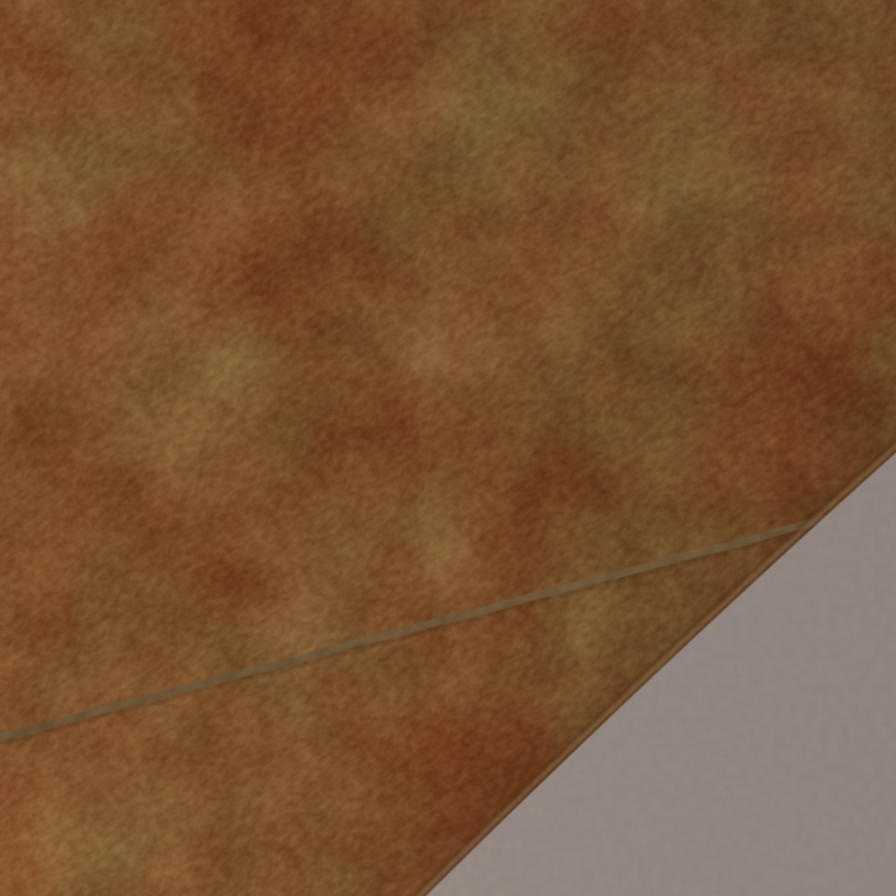
A WebGL 1 fragment shader for this texture:

```glsl
precision highp float;
// Mottled terracotta tile crossed by a thin grout seam, meeting a pale plaster wall.
// Broad stains and layered gradient noise set the clay tone; distance fields
// place the seam and the slightly bowed tile edge with its worn rim.

uniform vec2 u_resolution;

const vec3 CLAY_DARK = vec3(0.385, 0.215, 0.095);
const vec3 CLAY_LIGHT = vec3(0.550, 0.410, 0.245);
const vec3 CLAY_RUST = vec3(0.035, -0.016, -0.004);
const vec3 GROUT = vec3(0.405, 0.330, 0.225);
const vec3 RIM = vec3(0.500, 0.370, 0.250);
const vec3 RIM_SHADOW = vec3(0.300, 0.185, 0.105);
const vec3 PLASTER = vec3(0.570, 0.527, 0.500);
const float BASE_TONE = 0.46;
const float STAIN_STRENGTH = 0.28;
const float MOTTLE_STRENGTH = 0.58;
const float GRAIN_STRENGTH = 0.30;
const float SEAM_START = 0.177;
const float SEAM_SLOPE = 0.264;
const float SEAM_HALF_WIDTH = 0.0042;
const float EDGE_START = 0.475;
const float EDGE_SLOPE = 0.943;
const float EDGE_BOW = 0.085;

vec2 gradientAt(vec2 cell) {
  vec3 h = fract(cell.xyx * vec3(0.1031, 0.1030, 0.0973));
  h += dot(h, h.yzx + 33.33);
  float angle = 6.28318 * fract((h.x + h.y) * h.z);
  return vec2(cos(angle), sin(angle));
}

float gradientNoise(vec2 p) {
  vec2 i = floor(p);
  vec2 f = fract(p);
  vec2 u = f * f * f * (f * (f * 6.0 - 15.0) + 10.0);
  float a = dot(gradientAt(i), f);
  float b = dot(gradientAt(i + vec2(1.0, 0.0)), f - vec2(1.0, 0.0));
  float c = dot(gradientAt(i + vec2(0.0, 1.0)), f - vec2(0.0, 1.0));
  float d = dot(gradientAt(i + 1.0), f - 1.0);
  return mix(mix(a, b, u.x), mix(c, d, u.x), u.y);
}

float fbm(vec2 p) {
  float sum = 0.0;
  float amplitude = 0.5;
  for (int i = 0; i < 5; i++) {
    sum += amplitude * gradientNoise(p);
    p = mat2(1.6, 1.2, -1.2, 1.6) * p + 7.3;
    amplitude *= 0.64;
  }
  return sum;
}

float stain(vec2 p, float x, float y, float radius) {
  vec2 d = (p - vec2(x, y)) / radius;
  return exp(-dot(d, d));
}

// Broad light stains minus broad dark stains
float stains(vec2 p) {
  float light = stain(p, 0.55, 0.87, 0.07) + stain(p, 0.46, 0.61, 0.065)
    + stain(p, 0.61, 0.62, 0.045) + stain(p, 0.79, 0.83, 0.07)
    + stain(p, 0.03, 0.80, 0.06) + stain(p, 0.33, 0.32, 0.06)
    + stain(p, 0.50, 0.41, 0.05) + stain(p, 0.22, 0.57, 0.09)
    + stain(p, 0.13, 0.08, 0.08) + stain(p, 0.66, 0.31, 0.04);
  float dark = stain(p, 0.31, 0.95, 0.09) + stain(p, 0.36, 0.69, 0.075)
    + stain(p, 0.41, 0.52, 0.08) + stain(p, 0.62, 0.46, 0.075)
    + stain(p, 0.91, 0.52, 0.11) + stain(p, 0.25, 0.35, 0.055)
    + stain(p, 0.07, 0.50, 0.06) + stain(p, 0.53, 0.13, 0.10);
  return light - dark;
}

vec3 clay(vec2 p) {
  vec2 warp = 0.025 * vec2(fbm(p * 9.0), fbm(p * 9.0 + 31.0));
  vec2 fibre = mat2(0.8, -0.6, 0.6, 0.8) * p;
  float grain = gradientNoise(fibre * vec2(75.0, 120.0))
    + 0.6 * gradientNoise(fibre * vec2(150.0, 210.0) + 17.0);
  float tone = BASE_TONE + STAIN_STRENGTH * stains(p + 2.0 * warp)
    + MOTTLE_STRENGTH * fbm(p * 11.0 + 4.0) + GRAIN_STRENGTH * grain;
  vec3 color = mix(CLAY_DARK, CLAY_LIGHT, clamp(tone, 0.0, 1.1));
  float rust = gradientNoise(p * 5.0 + 12.0) + 0.7 * gradientNoise(p * 14.0);
  color += CLAY_RUST * (rust + 0.35 - 0.5 * p.x - 0.4 * stains(p));
  return color * (1.055 - 0.075 * p.x - 0.04 * p.y);
}

vec3 plaster(vec2 p) {
  float grain = gradientNoise(p * 80.0) + 0.7 * gradientNoise(p * 170.0 + 9.0);
  float light = 1.015 - 0.07 * (p.x - 0.5) + 0.022 * grain;
  return PLASTER * light;
}

void main() {
  float pixel = 1.0 / min(u_resolution.x, u_resolution.y);
  vec2 p = gl_FragCoord.xy / u_resolution;
  vec3 color = clay(p);

  // Grout seam, with a faint shadow along its lower side
  float wobble = 0.0025 * gradientNoise(vec2(p.x * 14.0, 3.0));
  float seam = (p.y - SEAM_START - SEAM_SLOPE * p.x - wobble) / length(vec2(1.0, SEAM_SLOPE));
  float soft = max(pixel, 0.0018);
  float seamMask = 1.0 - smoothstep(-soft, soft, abs(seam) - SEAM_HALF_WIDTH);
  vec3 grout = GROUT * (1.0 + 0.12 * p.x + 0.18 * gradientNoise(p * 60.0));
  color *= 1.0 - 0.12 * exp(-pow((seam + 0.006) / 0.004, 2.0));
  color = mix(color, grout, 0.85 * seamMask);

  // Bowed tile edge: positive distance lies on the tile
  float along = p.x - EDGE_START;
  float edgeY = along * (EDGE_SLOPE + EDGE_BOW * (1.0 - p.x));
  float edge = (p.y - edgeY) / length(vec2(1.0, EDGE_SLOPE));
  color *= 1.0 - 0.13 * exp(-max(edge, 0.0) / 0.035);
  color = mix(color, RIM_SHADOW, 0.40 * exp(-pow((edge - 0.010) / 0.0025, 2.0)));
  color = mix(color, RIM, 0.65 * exp(-pow((edge - 0.005) / 0.003, 2.0)));
  color = mix(color, RIM_SHADOW, 0.50 * exp(-pow(edge / 0.002, 2.0)));
  color = mix(plaster(p), color, smoothstep(-soft, soft, edge));

  gl_FragColor = vec4(color, 1.0);
}
```
